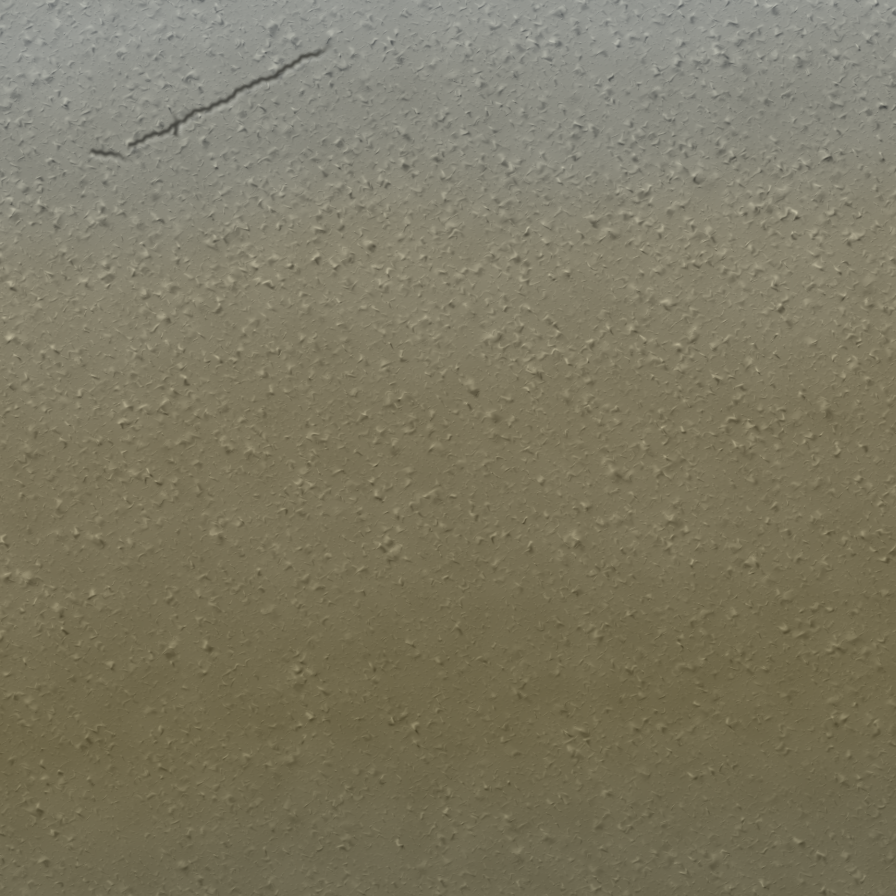
Write a three.js fragment shader that draws this texture.

```glsl
varying vec2 vUv;

vec2 hash2(vec2 p) {
  vec3 q = fract(p.xyx * vec3(0.1031, 0.1030, 0.0973));
  q += dot(q, q.yzx + 33.33);
  return fract((q.xx + q.yz) * q.zy);
}

// Lit slope of scattered, stretched Gaussian bumps, one per cell
float grainRelief(vec2 uv, float cells, float density) {
  vec2 light = normalize(vec2(-0.4, 0.92));
  vec2 p = uv * cells;
  float relief = 0.0;
  for (int y = -1; y <= 1; y++) {
    for (int x = -1; x <= 1; x++) {
      vec2 id = floor(p) + vec2(float(x), float(y));
      vec2 shape = hash2(id + cells * 1.7);
      vec2 chance = hash2(id + cells + 57.0);
      vec2 d = p - id - hash2(id + cells * 0.3 + 191.0);
      float size = mix(0.22, 0.40, shape.x * shape.x);
      float angle = 2.6 * (shape.y - 0.45);
      vec2 axis = vec2(cos(angle), sin(angle));
      vec2 r = vec2(dot(d, axis), 1.7 * dot(d, vec2(-axis.y, axis.x))) / size;
      float strength = smoothstep(0.0, 0.25, density - chance.x) * mix(0.35, 1.0, chance.y * chance.y);
      relief += strength * dot(d, light) / size * exp(-dot(r, r));
    }
  }
  return relief;
}

// Broad, slightly wavy fade from olive below to cool grey above
vec3 wallColor(vec2 uv) {
  float h = uv.y - 0.07 * (uv.x - 0.5) + 0.012 * sin(uv.x * 9.0 + 1.0) + 0.008 * sin(uv.x * 17.0 - uv.y * 11.0);
  vec3 olive = mix(vec3(0.43, 0.41, 0.32), vec3(0.438, 0.407, 0.295), smoothstep(0.0, 0.22, h));
  vec3 color = mix(olive, vec3(0.48, 0.45, 0.35), smoothstep(0.2, 0.47, h));
  color = mix(color, vec3(0.53, 0.51, 0.43), smoothstep(0.48, 0.73, h));
  color = mix(color, vec3(0.54, 0.54, 0.50), smoothstep(0.69, 0.87, h));
  return mix(color, vec3(0.59, 0.60, 0.58), smoothstep(0.84, 1.02, h));
}

// Signed offset across a wobbling crack, and its mask along the length
vec2 crack(vec2 uv, vec2 start, vec2 end) {
  vec2 along = normalize(end - start);
  float t = dot(uv - start, along);
  float wobble = 0.0018 * sin(t * 95.0) + 0.001 * sin(t * 230.0 + 1.0) + 0.0006 * sin(t * 610.0);
  float across = dot(uv - start, vec2(-along.y, along.x)) - wobble;
  float span = length(end - start);
  float mask = smoothstep(-0.003, 0.004, t) * (1.0 - smoothstep(span - 0.03, span + 0.003, t));
  return vec2(across, mask);
}

vec3 drawCrack(vec3 color, vec2 line) {
  float groove = exp(-pow(line.x / 0.0027, 2.0)) * line.y;
  float lip = exp(-pow((line.x + 0.006) / 0.0025, 2.0)) * line.y;
  return mix(color + 0.07 * lip, vec3(0.25, 0.25, 0.23), 0.85 * groove);
}

void main() {
  vec2 uv = vUv;

  // Small warp that breaks up the round outlines
  vec2 bent = uv + 0.0016 * sin(uv.yx * vec2(410.0, 370.0) + 2.0 * sin(uv * vec2(230.0, 270.0)));

  // Loose clusters of grains, denser towards the top
  float cluster = sin(uv.x * 23.0 + 3.0 * sin(uv.y * 13.0)) * sin(uv.y * 31.0 + 2.0 * sin(uv.x * 19.0));
  float density = 0.48 + 0.2 * cluster + 0.28 * smoothstep(0.3, 0.75, uv.y);

  float relief = 0.32 * grainRelief(bent, 47.0, density * 0.7);
  relief += 0.36 * grainRelief(bent + 0.37, 75.0, density);
  relief += 0.18 * grainRelief(bent + 0.71, 118.0, 0.95);
  relief += 0.08 * grainRelief(uv + 0.13, 185.0, 1.2);
  relief *= mix(0.85, 1.15, smoothstep(0.1, 0.7, uv.y));

  // Shadows bite deeper than highlights in the cool upper part
  float cool = smoothstep(0.6, 0.95, uv.y);
  relief *= relief < 0.0 ? mix(1.0, 1.35, cool) : mix(1.15, 0.8, cool);

  // Faint mottling
  float mottle = sin(uv.x * 41.0 + 2.0 * sin(uv.y * 37.0)) * sin(uv.y * 53.0 + 2.0 * sin(uv.x * 29.0));
  vec3 color = wallColor(uv) + 0.008 * mottle + 0.006 * cluster + relief * vec3(1.0, 0.98, 0.88);

  // Long diagonal crack with a short broken-off tail and a spur
  color = drawCrack(color, crack(uv, vec2(0.143, 0.835), vec2(0.372, 0.951)));
  color = drawCrack(color, crack(uv, vec2(0.100, 0.830), vec2(0.150, 0.824)));
  color = drawCrack(color, crack(uv, vec2(0.198, 0.848), vec2(0.196, 0.880)));

  gl_FragColor = vec4(color, 1.0);
}
```
